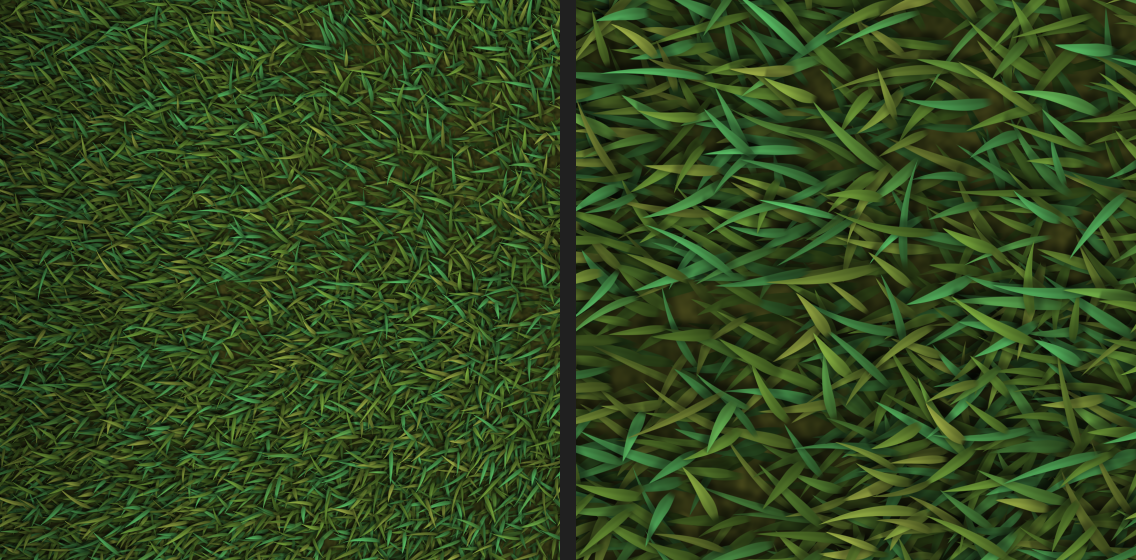
Left: the whole. Right: its middle third, enlarged.
Give the GLSL for this texture, as a WebGL 1 fragment shader.

```glsl
precision highp float;
// Dense lawn seen from above: layered, curved grass blades over dim olive soil.

uniform vec2 u_resolution;

const int LAYERS = 24;
const float CELLS = 24.0;                // blade cells across the canvas
const vec2 LENGTH_RANGE = vec2(0.034, 0.074);
const vec2 WIDTH_RANGE = vec2(0.0024, 0.0044);
const float MAX_BEND = 0.34;
const vec2 FLOW_CENTER = vec2(1.0, 0.47); // blades lean away from here
const float FLOW_SQUASH = 0.65;
const float SHADOW_REACH = 0.006;
const float SHADOW_STRENGTH = 0.32;
const vec3 SOIL_DARK = vec3(0.10, 0.12, 0.04);
const vec3 SOIL_LIGHT = vec3(0.29, 0.29, 0.11);
const vec3 SHADE = vec3(0.075, 0.12, 0.033);
const vec3 OLIVE = vec3(0.52, 0.57, 0.23);
const vec3 LEAF = vec3(0.38, 0.53, 0.19);
const vec3 EMERALD = vec3(0.28, 0.59, 0.31);

float hash(vec2 p) {
  return fract(sin(dot(p, vec2(127.1, 311.7))) * 43758.5453);
}

vec4 hash4(vec2 p) {
  float k = dot(p, vec2(127.1, 311.7));
  return fract(sin(vec4(k, k + 1.7, k + 3.1, k + 4.9)) *
               vec4(43758.55, 22578.15, 19642.35, 35791.73));
}

float noise(vec2 p) {
  vec2 i = floor(p);
  vec2 f = fract(p);
  f = f * f * (3.0 - 2.0 * f);
  return mix(mix(hash(i), hash(i + vec2(1.0, 0.0)), f.x),
             mix(hash(i + vec2(0.0, 1.0)), hash(i + 1.0), f.x), f.y);
}

// Thin patches of turf, more common towards the right.
float bareness(vec2 p) {
  return smoothstep(0.45, 0.85, noise(p * 5.0 + 3.0) + 0.3 * (p.x - 0.5));
}

vec3 soil(vec2 p) {
  float grain = 0.6 * noise(p * 90.0) + 0.4 * noise(p * 220.0);
  return mix(SOIL_DARK, SOIL_LIGHT, grain * (0.35 + 0.65 * bareness(p)));
}

// Lean direction of a blade; spread grows near the center and in upper layers.
float leanAngle(vec2 root, float height, float jitter) {
  vec2 flow = (root - FLOW_CENTER) * vec2(1.0, FLOW_SQUASH);
  float spread = mix(1.5, 0.75, smoothstep(0.1, 0.8, length(flow)));
  return atan(flow.y, min(flow.x, -0.15)) + jitter * (spread + 0.6 * height);
}

vec3 bladeColor(vec4 rnd, float height, float along, float across) {
  vec3 hue = mix(LEAF, OLIVE, smoothstep(0.35, 0.0, rnd.x));
  hue = mix(hue, EMERALD, smoothstep(0.5, 0.85, rnd.x));
  float tone = mix(0.16, 0.86, height) * mix(0.65, 1.25, rnd.y);
  tone *= mix(0.62, 1.12, smoothstep(0.0, 0.65, along));
  tone *= 1.0 + 0.16 * smoothstep(-0.3, 0.3, across) - 0.08;
  return mix(SHADE, hue, tone);
}

// Lays one blade and its soft shadow over the color below.
vec3 addBlade(vec3 below, vec2 offset, float angle, vec4 shape, vec4 tint,
              float height, float edge) {
  float len = mix(LENGTH_RANGE.x, LENGTH_RANGE.y, shape.x * shape.x);
  float halfWidth = mix(WIDTH_RANGE.x, WIDTH_RANGE.y, shape.y);
  float c = cos(angle);
  float s = sin(angle);
  vec2 q = vec2(c * offset.x + s * offset.y, c * offset.y - s * offset.x);
  float along = q.x / len + 0.5;
  if (along < 0.0 || along > 1.0) return below;

  float bend = (shape.z * 2.0 - 1.0) * MAX_BEND * len;
  float side = q.y - bend * (along * along - 0.33);
  float width = halfWidth * smoothstep(-0.25, 0.35, along) * (1.0 - along * along);
  float ends = smoothstep(0.0, 0.15, along) * smoothstep(1.0, 0.94, along);
  float shadow = smoothstep(SHADOW_REACH, 0.0, abs(side + 0.002) - width);
  below *= 1.0 - SHADOW_STRENGTH * shadow * ends * height;
  float cover = smoothstep(edge, -edge, abs(side) - width) * ends;
  return mix(below, bladeColor(tint, height, along, side / halfWidth), cover);
}

void main() {
  vec2 p = gl_FragCoord.xy / u_resolution.y;
  float edge = 0.8 / u_resolution.y;
  vec3 color = soil(p);

  // Blades from the shaded bottom to the lit top of the turf.
  for (int layer = 0; layer < LAYERS; layer++) {
    float n = float(layer);
    float height = n / float(LAYERS - 1);
    vec2 shift = fract(n * vec2(0.618, 0.381)) + n * 0.13;
    vec2 home = floor(p * CELLS + shift);
    for (int j = -1; j <= 1; j++) {
      for (int i = -1; i <= 1; i++) {
        vec2 cell = home + vec2(float(i), float(j));
        vec2 seed = cell + n * vec2(37.3, 17.9);
        vec4 place = hash4(seed + 5.3);
        vec2 root = (cell + place.xy - shift) / CELLS;
        if (place.z < 0.5 * bareness(root)) continue;
        vec4 shape = hash4(seed + 71.7);
        float angle = leanAngle(root, height, place.w + shape.w - 1.0);
        color = addBlade(color, p - root, angle, shape, hash4(seed + 133.1),
                         height, edge);
      }
    }
  }

  // Light falls off towards the left edge.
  color *= mix(0.8, 1.06, smoothstep(-0.05, 0.45, p.x));
  gl_FragColor = vec4(color, 1.0);
}
```
